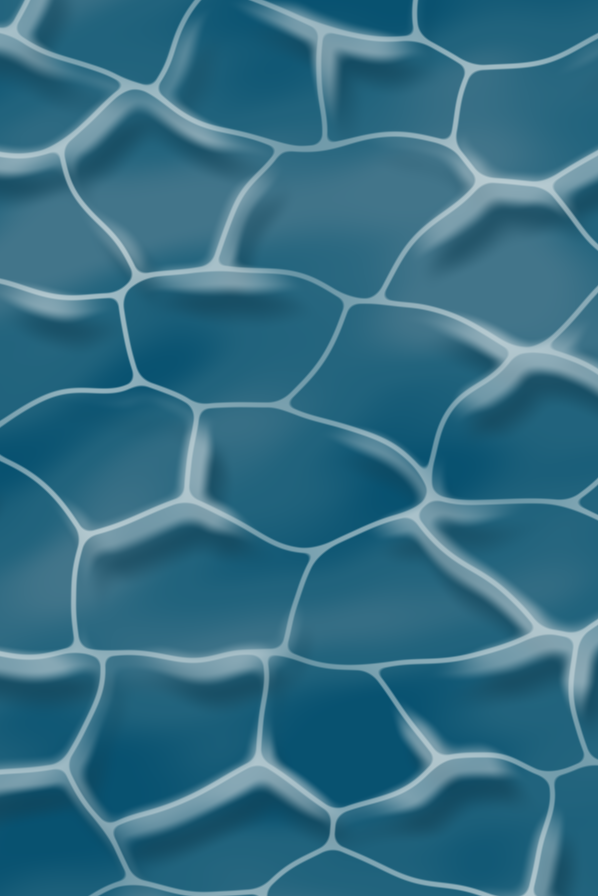
This texture is drawn by a Shadertoy shader. Its source:

```glsl
// Rippled teal water: a warped Voronoi network of thin light lines, with
// soft foam bands clinging to parts of it and dim shadows cast below them.
// Lengths are fractions of the canvas width.

const vec3 DEEP   = vec3(0.03, 0.32, 0.44);
const vec3 WATER  = vec3(0.13, 0.39, 0.49);
const vec3 HAZE   = vec3(0.28, 0.47, 0.55);
const vec3 SHADOW = vec3(0.07, 0.26, 0.34);
const vec3 FOAM   = vec3(0.62, 0.72, 0.76);
const vec3 LINE   = vec3(0.83, 0.88, 0.89);

const vec2  CELL_SIZE     = vec2(0.31, 0.205);
const float JITTER        = 0.78;
const float WARP          = 0.062;
const float WARP_FREQ     = 4.6;
const float CORNER_ROUND  = 0.016;
const float LINE_HALF     = 0.0042;
const float FOAM_HALF     = 0.034;
const float SHADOW_HALF   = 0.048;
const vec2  FOAM_OFFSET   = vec2(0.008, -0.014);
const vec2  SHADOW_OFFSET = vec2(0.030, -0.055);

vec2 hash2(vec2 p) {
    vec3 q = fract(p.xyx * vec3(0.1031, 0.1030, 0.0973));
    q += dot(q, q.yzx + 33.33);
    return fract((q.xx + q.yz) * q.zy);
}

float cornerSlope(vec2 corner, vec2 offset) {
    float angle = 6.2832 * hash2(corner + 71.0).x;
    return dot(vec2(cos(angle), sin(angle)), offset);
}

// Gradient noise, roughly -0.7 to 0.7
float noise(vec2 p) {
    vec2 i = floor(p), f = p - i;
    vec2 u = f * f * f * (f * (f * 6.0 - 15.0) + 10.0);
    vec2 e = vec2(1.0, 0.0);
    float low  = mix(cornerSlope(i, f), cornerSlope(i + e, f - e), u.x);
    float high = mix(cornerSlope(i + e.yx, f - e.yx), cornerSlope(i + 1.0, f - 1.0), u.x);
    return mix(low, high, u.y);
}

// Canvas position to warped cell space
vec2 toCells(vec2 p) {
    vec2 w = vec2(noise(p * WARP_FREQ + 3.7), noise(p * WARP_FREQ + 41.3));
    return (p + WARP * w) / CELL_SIZE + 20.0;
}

// Staggered, jittered cell centre
vec2 cellCentre(vec2 id) {
    float stagger = 0.5 * mod(id.y, 2.0) - 0.25;
    return id + 0.5 + vec2(stagger, 0.0) + JITTER * (hash2(id) - 0.5);
}

float smoothMin(float a, float b, float k) {
    float h = max(k - abs(a - b), 0.0) / k;
    return min(a, b) - 0.25 * k * h * h;
}

// Distance to the nearest cell border, corrected for stretch and warp
float network(vec2 p) {
    const float STEP = 0.002;
    vec2 q = toCells(p);
    mat2 jacobian = mat2(toCells(p + vec2(STEP, 0.0)) - q,
                         toCells(p + vec2(0.0, STEP)) - q) / STEP;
    vec2 home = floor(q), homeId = home, toHome = vec2(9.0);
    for (int y = -1; y <= 1; y++)
    for (int x = -1; x <= 1; x++) {
        vec2 id = home + vec2(x, y);
        vec2 r = cellCentre(id) - q;
        if (dot(r, r) < dot(toHome, toHome)) { toHome = r; homeId = id; }
    }
    float d = 1.0;
    for (int y = -2; y <= 2; y++)
    for (int x = -2; x <= 2; x++) {
        if (x == 0 && y == 0) continue;
        vec2 r = cellCentre(homeId + vec2(x, y)) - q;
        vec2 normal = normalize(r - toHome);
        float border = dot(0.5 * (r + toHome), normal) / length(normal * jacobian);
        d = smoothMin(d, border, CORNER_ROUND);
    }
    return max(d, 0.0);
}

// Where the foam gathers, 0 to 1
float foamAmount(vec2 p) {
    return smoothstep(-0.14, 0.24, noise(p * vec2(3.8, 4.8) + 12.4));
}

// Soft band around the network, thinning out where foam is scarce
float foamBand(vec2 p, float halfWidth, float core) {
    float amount = foamAmount(p);
    float width = halfWidth * mix(0.5, 1.0, amount);
    return amount * (1.0 - smoothstep(core * width, width, network(p)));
}

void mainImage(out vec4 fragColor, in vec2 fragCoord) {
    vec2 p = fragCoord / iResolution.x;
    float pixel = 1.0 / iResolution.x;

    // Water body with broad, slightly slanted patches
    vec2 slant = vec2(p.x, p.y - 0.25 * p.x);
    float depth = noise(slant * vec2(1.8, 3.2) + 5.2) + 0.35 * noise(slant * vec2(4.0, 8.0) + 27.0);
    vec3 color = mix(DEEP, WATER, smoothstep(-0.45, 0.0, depth));
    color = mix(color, HAZE, 0.85 * smoothstep(0.0, 0.45, depth));

    // Shadows, then foam
    color = mix(color, SHADOW, 0.62 * foamBand(p - SHADOW_OFFSET, SHADOW_HALF, 0.0));
    float foam = foamBand(p - FOAM_OFFSET, FOAM_HALF, 0.25);
    float streak = 0.72 + 0.35 * noise(p * 7.0 + 60.0);
    color = mix(color, FOAM, foam * streak);

    // Thin bright lines of uneven strength
    float soft = max(0.0022, pixel);
    float line = 1.0 - smoothstep(LINE_HALF - soft, LINE_HALF + soft, network(p));
    float strength = 0.54 + 0.3 * noise(p * 3.0 + 90.0);
    color = mix(color, LINE, line * strength);

    fragColor = vec4(color, 1.0);
}
```
